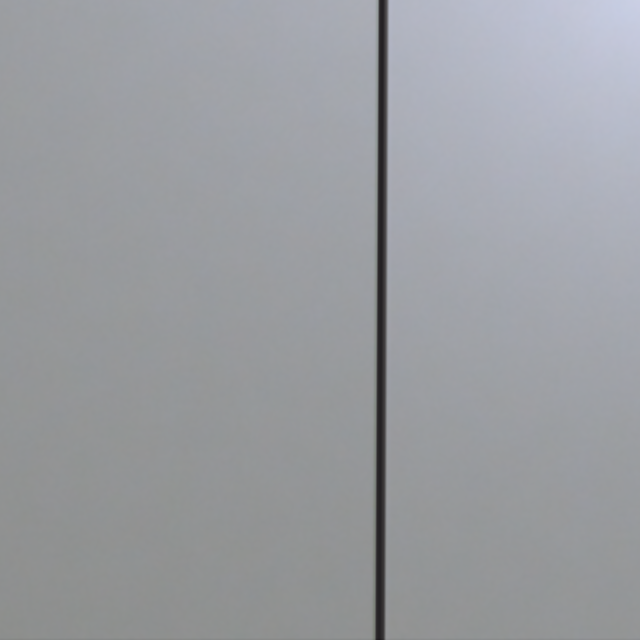
This texture is drawn by a WebGL 1 fragment shader. Its source:

```glsl
precision highp float;
// Two satin grey metal panels split by a dark vertical seam, lit from the upper right.
uniform vec2 u_resolution;

vec2 hashGradient(vec2 cell) {
  vec2 h = vec2(dot(cell, vec2(127.1, 311.7)), dot(cell, vec2(269.5, 183.3)));
  return 2.0 * fract(sin(h) * 43758.55) - 1.0;
}

float gradientNoise(vec2 p) {
  vec2 cell = floor(p);
  vec2 f = fract(p);
  vec2 w = f * f * f * (f * (f * 6.0 - 15.0) + 10.0);
  float a = dot(hashGradient(cell), f);
  float b = dot(hashGradient(cell + vec2(1.0, 0.0)), f - vec2(1.0, 0.0));
  float c = dot(hashGradient(cell + vec2(0.0, 1.0)), f - vec2(0.0, 1.0));
  float d = dot(hashGradient(cell + 1.0), f - 1.0);
  return mix(mix(a, b, w.x), mix(c, d, w.x), w.y);
}

float mottle(vec2 p) {
  float sum = 0.0;
  float amplitude = 0.5;
  for (int i = 0; i < 4; i++) {
    sum += amplitude * gradientNoise(p);
    p = p * 2.1 + 17.0;
    amplitude *= 0.75;
  }
  return sum;
}

// Panel shading: a diagonal ramp, plus a corner glow on the right panel.
vec3 panelColor(vec2 uv, float rightPanel) {
  float light = 0.556 + 0.060 * uv.y + 0.020 * uv.x + 0.085 * uv.x * uv.y * uv.y;
  float glow = exp(-2.7 * length((uv - 1.0) * vec2(1.1, 1.0)));
  light += glow * mix(0.01, 0.098, rightPanel);
  float lift = light - 0.57;
  vec3 color = light + vec3(-0.004, 0.003, 0.003) + lift * vec3(-0.08, -0.03, 0.3);

  // Faint clouds in brightness and hue, down to a small blotchy grain
  color += 0.010 * mottle(uv * 14.0);
  color += vec3(0.016, -0.005, 0.004) * mottle(uv * 20.0 + 40.0);
  color += vec3(-0.006, 0.0, 0.022) * mottle(uv * 17.0 + 80.0);
  color += 0.007 * gradientNoise(uv * 95.0);
  return color;
}

void main() {
  vec2 uv = gl_FragCoord.xy / u_resolution;
  float pixel = 1.0 / u_resolution.x;
  float x = uv.x - mix(0.5939, 0.5990, uv.y);
  vec3 color = panelColor(uv, smoothstep(-0.004, 0.004, x));

  // Olive fringe on the left lip, faint violet highlight on the right lip
  color -= vec3(0.07, 0.055, 0.09) * exp(-pow((x + 0.0092) / 0.0028, 2.0));
  color += vec3(0.008, 0.006, 0.016) * exp(-pow((x - 0.0120) / 0.003, 2.0));

  // Groove with a crisper left edge and a softer right edge
  float blurLeft = max(0.0022, pixel);
  float blurRight = max(0.0030, pixel);
  float groove = smoothstep(-blurLeft, blurLeft, x + 0.0073)
    * (1.0 - smoothstep(-blurRight, blurRight, x - 0.0072));

  // Dark core left of centre, right wall lighter towards the top
  float wall = smoothstep(-0.001, 0.006, x) * mix(0.03, 0.14, uv.y);
  float core = exp(-pow((x + 0.0015) / 0.0038, 2.0));
  vec3 grooveColor = vec3(0.185, 0.173, 0.178) + wall - vec3(0.045, 0.045, 0.038) * core;
  color = mix(color, grooveColor, groove);

  // Thin shade along the bottom edge
  color -= 0.03 * (1.0 - smoothstep(0.0, 0.004, uv.y));
  gl_FragColor = vec4(color, 1.0);
}
```
